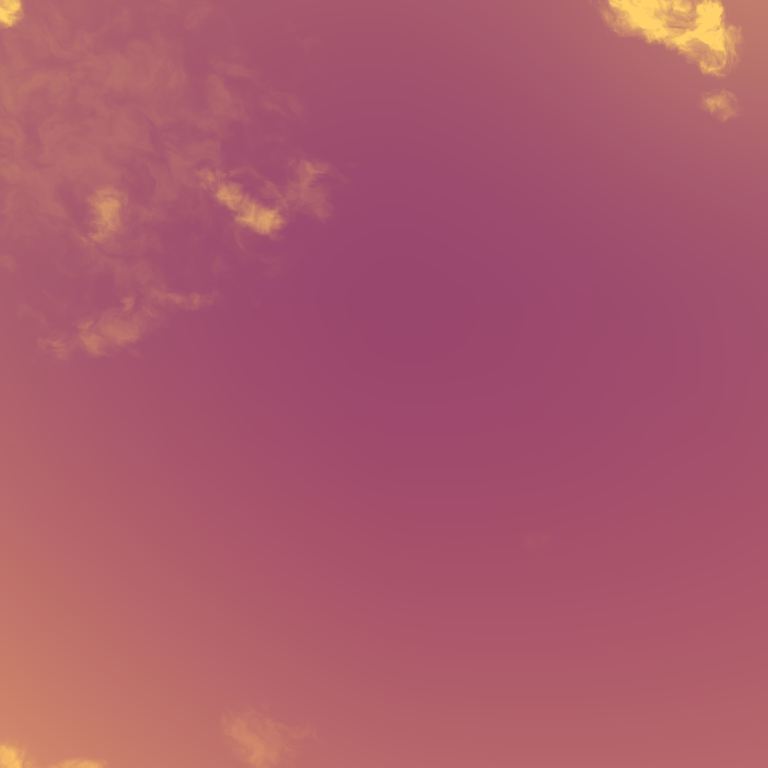
A Shadertoy shader for this texture:

```glsl
const vec3 DUSK = vec3(0.602, 0.277, 0.430);
const vec3 GOLD = vec3(0.985, 0.795, 0.415);
const vec3 LOW_TINT = vec3(0.015, -0.013, -0.008);

// Sky heat: 0 at the darkest point, rising outwards
const vec2 DARK_CENTER = vec2(0.52, 0.61);
const float FALLOFF = 1.6;
const float RISE_LEFT = 0.50;
const float RISE_RIGHT = 0.28;
const float RISE_VERTICAL = 0.61;
const float DIAGONAL_TILT = 0.30;
const vec2 GLOW_CENTER = vec2(0.95, 1.0);
const float GLOW_RADIUS = 0.20;
const float GLOW_HEAT = 0.14;

// Cloud texture
const int OCTAVES = 5;
const float CLOUD_SCALE = 13.0;
const float WARP = 0.035;
const float RAGGED = 1.7;
const float CONTRAST = 1.5;

const int CLOUD_COUNT = 12;
// Center xy, radii zw
const vec4 CLOUD_BOX[CLOUD_COUNT] = vec4[](
    vec4(0.872, 0.978, 0.115, 0.066),
    vec4(0.933, 0.867, 0.036, 0.022),
    vec4(0.315, 0.737, 0.075, 0.022),
    vec4(0.405, 0.745, 0.065, 0.042),
    vec4(0.135, 0.727, 0.036, 0.040),
    vec4(0.155, 0.573, 0.100, 0.036),
    vec4(0.130, 0.820, 0.300, 0.240),
    vec4(0.345, 0.035, 0.064, 0.060),
    vec4(0.000, 0.018, 0.046, 0.030),
    vec4(0.105, 0.000, 0.038, 0.016),
    vec4(0.002, 0.992, 0.034, 0.032),
    vec4(0.698, 0.297, 0.026, 0.014));
// Tilt in radians, added heat
const vec2 CLOUD_STYLE[CLOUD_COUNT] = vec2[](
    vec2(-0.45, 0.80), vec2(-0.25, 0.55), vec2(-0.68, 0.42),
    vec2(-0.20, 0.17), vec2(-0.60, 0.29), vec2(0.36, 0.21),
    vec2(-0.20, 0.12), vec2(0.50, 0.17), vec2(-0.30, 0.34),
    vec2(0.00, 0.30), vec2(0.70, 0.55), vec2(0.30, 0.07));

mat2 rotation(float angle) {
    float c = cos(angle), s = sin(angle);
    return mat2(c, -s, s, c);
}

vec2 hashGradient(vec2 cell) {
    vec3 h = fract(cell.xyx * vec3(0.1031, 0.1030, 0.0973));
    h += dot(h, h.yzx + 33.33);
    float angle = 6.28319 * fract((h.x + h.y) * h.z);
    return vec2(cos(angle), sin(angle));
}

float gradientNoise(vec2 p) {
    vec2 i = floor(p), f = fract(p);
    vec2 u = f * f * f * (f * (f * 6.0 - 15.0) + 10.0);
    vec2 e = vec2(0.0, 1.0);
    float a = dot(hashGradient(i), f);
    float b = dot(hashGradient(i + e.yx), f - e.yx);
    float c = dot(hashGradient(i + e.xy), f - e.xy);
    float d = dot(hashGradient(i + e.yy), f - e.yy);
    return mix(mix(a, b, u.x), mix(c, d, u.x), u.y);
}

float fbm(vec2 p) {
    float sum = 0.0, amplitude = 0.55;
    for (int i = 0; i < OCTAVES; i++) {
        sum += amplitude * gradientNoise(p);
        p = rotation(0.6) * p * 2.0 + 17.3;
        amplitude *= 0.55;
    }
    return sum;
}

float skyHeat(vec2 uv) {
    vec2 d = uv - DARK_CENTER;
    vec2 rise = pow(abs(d), vec2(FALLOFF));
    float sideways = d.x < 0.0 ? RISE_LEFT : RISE_RIGHT;
    vec2 g = (uv - GLOW_CENTER) / GLOW_RADIUS;
    return sideways * rise.x + RISE_VERTICAL * rise.y
        + DIAGONAL_TILT * d.x * d.y + GLOW_HEAT * exp(-dot(g, g));
}

float cloudHeat(vec2 uv) {
    // Warped noise shared by all clouds, drawn out along a diagonal
    vec2 p = rotation(-0.6) * uv * vec2(1.0, 1.15);
    vec2 bend = vec2(fbm(p * 9.0), fbm(p * 9.0 + 41.0));
    float shape = fbm((p + WARP * bend) * CLOUD_SCALE);
    float detail = fbm((p + 2.0 * WARP * bend) * CLOUD_SCALE * 1.7 + 73.0);
    float heat = 0.0;
    for (int i = 0; i < CLOUD_COUNT; i++) {
        vec4 box = CLOUD_BOX[i];
        vec2 style = CLOUD_STYLE[i];
        vec2 q = rotation(style.x) * (uv - box.xy) / box.zw;
        float edge = 1.0 - length(q) + RAGGED * (0.6 * shape + 0.4 * detail);
        float cover = smoothstep(0.0, 0.85, edge);
        heat += style.y * cover * clamp(0.85 + CONTRAST * detail, 0.2, 1.3);
    }
    return heat;
}

void mainImage(out vec4 fragColor, in vec2 fragCoord) {
    vec2 uv = fragCoord / iResolution.xy;
    float heat = min(skyHeat(uv) + cloudHeat(uv), 1.05);
    vec3 color = mix(DUSK, GOLD, heat);
    color += LOW_TINT * (1.0 - smoothstep(0.25, 0.65, uv.y));
    fragColor = vec4(clamp(color, 0.0, 1.0), 1.0);
}
```
